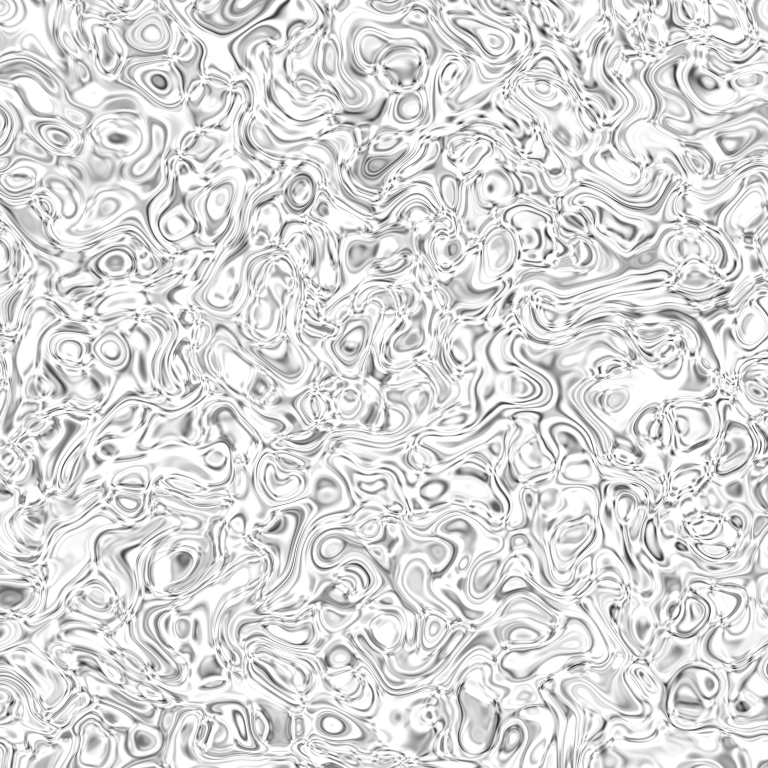
Reproduce this texture procedurally as a WebGL 1 fragment shader.

```glsl
precision highp float;
// Marbled ink: thin grey streaks that curl, nest and bunch into speckles on white.
// Two octaves of gradient noise are sampled at coordinates bent twice by other
// noise, so the grains are drawn out along the folds; the pale part clips to white.

uniform vec2 u_resolution;

// Unit gradient with a random direction for a lattice point.
vec2 gradientAt(vec2 cell) {
  float angle = 6.2831853 * fract(sin(dot(cell, vec2(127.1, 311.7))) * 43758.5453);
  return vec2(cos(angle), sin(angle));
}

// Gradient noise, about -0.7 to 0.7.
float noise(vec2 p) {
  vec2 cell = floor(p);
  vec2 f = p - cell;
  vec2 e = vec2(1.0, 0.0);
  vec2 blend = f * f * f * (f * (f * 6.0 - 15.0) + 10.0);
  float low = mix(dot(gradientAt(cell), f),
                  dot(gradientAt(cell + e.xy), f - e.xy), blend.x);
  float high = mix(dot(gradientAt(cell + e.yx), f - e.yx),
                   dot(gradientAt(cell + e.xx), f - e.xx), blend.x);
  return mix(low, high, blend.y);
}

// Two independent noises used as a displacement.
vec2 noisePair(vec2 p) {
  return vec2(noise(p + vec2(3.1, 7.4)), noise(p + vec2(41.7, 23.9)));
}

// Ink darkness at a point of the canvas.
float ink(vec2 uv) {
  vec2 p = uv * 12.0;
  vec2 fold = p * 0.5 + 1.7 * noisePair(p);
  vec2 streak = p * 0.8 + 8.5 * noisePair(fold + 17.3);
  float grain = 0.75 * noise(streak + 61.6) + 0.45 * noise(streak * 2.1 + 9.2);
  float tone = max(0.125 + grain, 0.0);
  return min(tone * (0.76 + 0.6 * tone), 1.0);
}

void main() {
  // Average four samples per pixel to smooth the finest streaks.
  float darkness = 0.0;
  for (int i = 0; i < 2; i++) {
    for (int j = 0; j < 2; j++) {
      vec2 offset = vec2(float(i), float(j)) * 0.5 - 0.25;
      darkness += 0.25 * ink((gl_FragCoord.xy + offset) / min(u_resolution.x, u_resolution.y));
    }
  }
  gl_FragColor = vec4(vec3(1.0 - darkness), 1.0);
}
```
